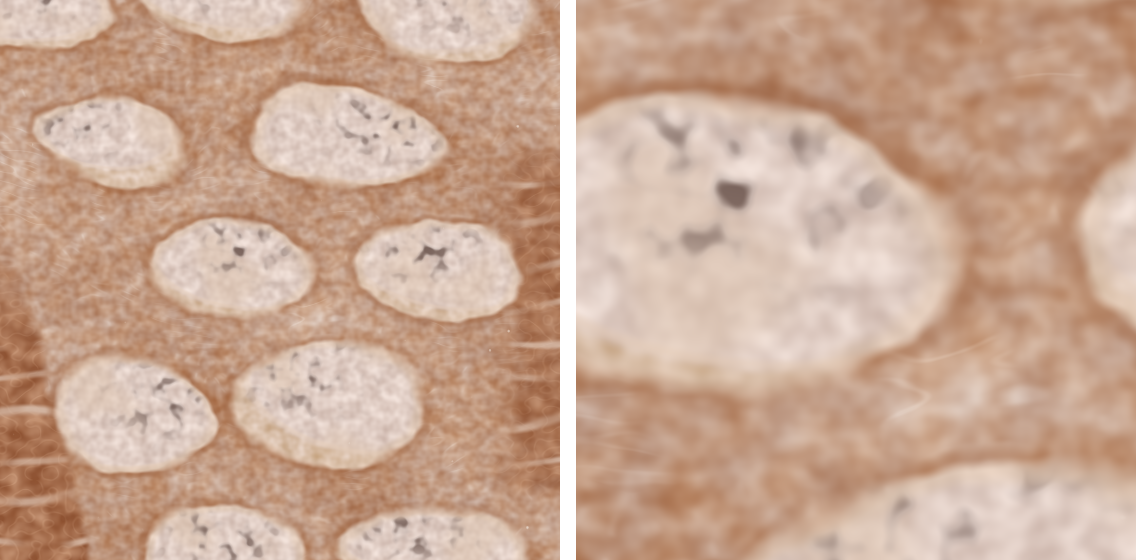
Left, the full canvas; right, a detail of the centre.
A WebGL 1 fragment shader for this texture:

```glsl
precision highp float;
// Magnified cut wood: pale mottled oval pores in tan fibrous tissue, with brown rays.
// Pores are jittered ellipses on a staggered lattice; fibres follow their distance
// field, and gradient noise gives the grain, the mottling and the dark specks.
uniform vec2 u_resolution;

#define PORE_PITCH vec2(0.38, 0.25)
#define PORE_JITTER vec2(0.06, 0.04)
#define PORE_MIN vec2(0.120, 0.076)
#define PORE_VARY vec2(0.055, 0.036)
#define EDGE_SOFT 0.004
#define EDGE_BLUR 0.010
#define GRAIN_CONTRAST 0.60
#define MOTTLE_CONTRAST 0.125
#define RAY_ROWS 14.0

const vec3 BARK = vec3(0.645, 0.425, 0.29);
const vec3 TISSUE = vec3(0.85, 0.745, 0.675);
const vec3 RUST = vec3(0.56, 0.32, 0.19);
const vec3 CHALK = vec3(0.88, 0.805, 0.77);
const vec3 CREAM = vec3(0.865, 0.765, 0.68);
const vec3 AMBER = vec3(0.77, 0.62, 0.45);
const vec3 SOOT = vec3(0.42, 0.33, 0.30);

vec2 hash2(vec2 c) {
  vec3 h = fract(c.xyx * vec3(0.1031, 0.1030, 0.0973));
  h += dot(h, h.yzx + 33.33);
  return fract((h.xx + h.yz) * h.zy);
}

float corner(vec2 cell, vec2 offset) {
  float angle = 6.2832 * hash2(cell).x;
  return dot(vec2(cos(angle), sin(angle)), offset);
}

// Gradient noise, roughly -0.7 to 0.7
float noise(vec2 p) {
  vec2 i = floor(p), f = p - i;
  vec2 u = f * f * f * (f * (f * 6.0 - 15.0) + 10.0);
  vec2 e = vec2(1.0, 0.0);
  return mix(mix(corner(i, f), corner(i + e, f - e), u.x),
             mix(corner(i + e.yx, f - e.yx), corner(i + 1.0, f - 1.0), u.x), u.y);
}

// Distance to the nearest pore; also gives its local coordinates and seed
float pores(vec2 p, out vec2 local, out vec2 seed) {
  float nearest = 1.0;
  local = vec2(0.0);
  seed = vec2(0.0);
  for (int row = 0; row < 5; row++) {
    for (int col = 0; col < 3; col++) {
      vec2 id = vec2(float(col), float(row));
      vec2 rnd = hash2(id + 17.0);
      vec2 lattice = vec2(id.x + 0.5 * mod(id.y, 2.0), id.y) * PORE_PITCH;
      vec2 center = vec2(0.03, 0.01) + lattice + (rnd - 0.5) * PORE_JITTER;
      // Only the top row reaches past the rays at the sides
      if (center.y < 0.9 && abs(center.x - 0.47) > 0.38) continue;
      vec2 radius = PORE_MIN + PORE_VARY * hash2(id + 41.0);
      float tilt = 0.25 * rnd.y - 0.24;
      vec2 q = p - center;
      q = vec2(cos(tilt) * q.x + sin(tilt) * q.y, cos(tilt) * q.y - sin(tilt) * q.x) / radius;
      q.y *= 1.0 + (rnd.x - 0.5) * 0.5 * clamp(q.x, -1.0, 1.0);
      float d = (length(q) - 1.0) * radius.y;
      if (d < nearest) {
        nearest = d;
        local = q;
        seed = rnd;
      }
    }
  }
  return nearest;
}

vec3 ground(vec2 p, float d) {
  // Fibres bend around the pores, over speckled grain and broad stains
  float fibre = noise(vec2(p.x * 12.0, p.y * 26.0 + d * 30.0));
  float strand = noise(vec2(p.x * 17.0 + 7.0, p.y * 38.0 - d * 30.0));
  float ridge = smoothstep(0.12, 0.0, abs(strand)) * smoothstep(0.0, 0.3, fibre);
  float grain = noise(p * vec2(50.0, 58.0)) + 0.6 * noise(p * vec2(90.0, 100.0) + 5.0);
  float stain = noise(p * vec2(3.5, 5.0) + 2.3) + 0.6 * noise(p * vec2(7.0, 11.0) + 6.1);
  float tone = 0.55 + GRAIN_CONTRAST * (0.4 * fibre + 0.25 * strand + 0.68 * grain);
  tone += 0.28 * stain + 0.14 * ridge - 0.17 * smoothstep(0.026, 0.004, d);
  vec3 color = mix(BARK, TISSUE, clamp(tone, -0.2, 1.15));
  // Hue drifts between ochre and grey from grain to grain
  float hue = noise(p * 34.0 + 21.0) + 0.5 * noise(p * 6.0 + 9.0);
  return color + hue * vec3(-0.015, 0.015, 0.05);
}

vec3 addRays(vec3 color, vec2 p) {
  float ragged = 0.018 * noise(p * 22.0);
  float left = smoothstep(-0.012, 0.012, 0.26 * (0.64 - p.y) - p.x + ragged);
  float right = smoothstep(0.87, 0.95, p.x + 2.0 * ragged)
              * smoothstep(0.08, 0.16, p.y) * smoothstep(0.77, 0.68, p.y);
  float mask = max(left * smoothstep(0.65, 0.36, p.y), 0.85 * right);
  // Brown lumpy cell contents, with curled pale edges, between broken walls
  float lumps = noise(p * vec2(24.0, 34.0)) + 0.5 * noise(p * 60.0);
  float curl = smoothstep(0.12, 0.0, abs(noise(p * vec2(34.0, 42.0) + 4.0)));
  vec3 cells = mix(RUST, vec3(0.77, 0.57, 0.44), clamp(0.32 + 0.9 * lumps + 0.2 * curl, -0.1, 1.0));
  float lane = (p.y - 0.07 * p.x) * RAY_ROWS + 0.5 * noise(p * vec2(5.0, 9.0));
  float gap = 0.5 + 1.1 * noise(p * vec2(12.0, 20.0) + 2.0);
  float wall = smoothstep(0.15, 0.02, abs(fract(lane) - 0.5)) * clamp(gap, 0.0, 0.9);
  return mix(color, mix(cells, TISSUE, wall), mask * 0.88);
}

vec3 poreFill(vec2 p, float d, vec2 local, vec2 seed) {
  float mottle = noise(p * 40.0) + 0.65 * noise(p * 84.0 + 3.0);
  vec3 color = CHALK + MOTTLE_CONTRAST * mottle * vec3(0.85, 1.0, 1.05);
  color = mix(color, CREAM, 0.5 * smoothstep(0.0, 0.4, noise(p * 9.0 + 8.0)));
  // Dark specks gather near one spot in the pore
  vec2 fleck = local - vec2(seed.x - 0.5, 0.2 + 0.35 * seed.y);
  float cluster = exp(-3.0 * dot(fleck, fleck));
  float speck = noise(p * 30.0 + 13.0) + 0.6 * noise(p * 64.0);
  color = mix(color, vec3(0.66, 0.60, 0.58), 0.5 * cluster * smoothstep(-0.05, 0.35, speck));
  color = mix(color, SOOT, 0.85 * cluster * smoothstep(0.2, 0.55, speck));
  // A membrane cuts off an amber sliver at the lower side
  float arc = length(local - vec2(seed.y - 0.5, 0.55)) - 1.2 - 0.3 * seed.x;
  color = mix(color, mix(AMBER, CREAM, 0.6 + mottle), 0.6 * smoothstep(-0.02, 0.1, arc));
  color = mix(color, CREAM + 0.03, 0.4 * smoothstep(0.06, 0.0, abs(arc)));
  // Cream lining
  return mix(color, CREAM + 0.07 * mottle, 0.65 * smoothstep(-0.016, -0.004, d));
}

void main() {
  vec2 p = gl_FragCoord.xy / u_resolution;
  vec2 local, seed;
  float d = pores(p, local, seed);
  d += 0.010 * noise(p * 12.0) + 0.005 * noise(p * 36.0);
  vec3 color = addRays(ground(p, d), p);
  // The rim is crisp in places and melts into the tissue in others
  float melt = smoothstep(-0.1, 0.4, noise(p * 8.0 + 3.7));
  float soft = EDGE_SOFT + EDGE_BLUR * melt;
  color = mix(color, BARK, 0.4 * (1.0 - melt) * smoothstep(0.008, 0.0, abs(d - 0.005)));
  color = mix(color, poreFill(p, d, local, seed), smoothstep(soft, -soft, d));
  // Sparse wet glints
  float glint = smoothstep(0.58, 0.72, noise(p * 60.0 + 31.0));
  gl_FragColor = vec4(mix(color, vec3(0.97, 0.95, 0.92), 0.7 * glint), 1.0);
}
```
